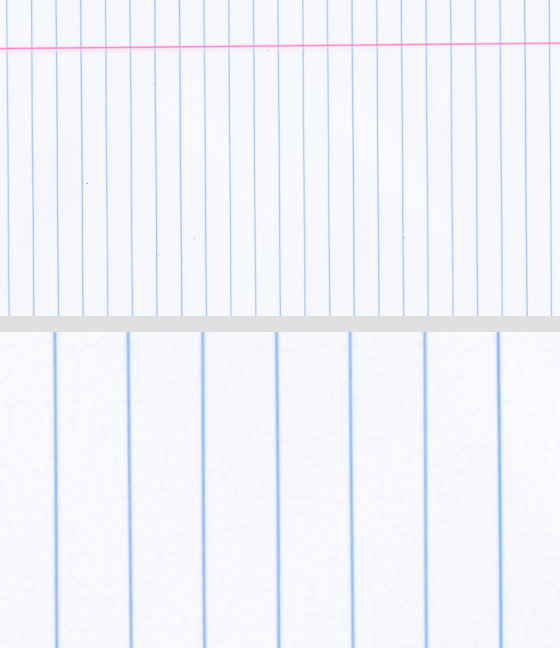
Top: the whole. Bottom: its middle third, enlarged.
A WebGL 2 fragment shader for this pattern:

```glsl
#version 300 es
precision highp float;

uniform vec2 u_resolution;
out vec4 fragColor;

// Lengths are fractions of the canvas height
const float RULE_SPACING = 0.07803;
const float RULE_START = 0.0215;
const float RULE_LEAN = 0.0075;
const float RULE_WIDTH = 0.0018;
const float MARGIN_HEIGHT = 0.8462;
const float MARGIN_SLOPE = 0.0098;
const float MARGIN_WIDTH = 0.0023;
const float BLEED_WIDTH = 0.011;
const float FIBRE_SCALE = 150.0;
const float SPECK_SCALE = 4.5;
const float SPECK_CHANCE = 0.3;
const float SPECK_RADIUS = 0.0022;

const vec3 PAPER = vec3(0.968, 0.972, 0.990);
const vec3 RULE_INK = vec3(0.56, 0.73, 0.96);
const vec3 MARGIN_INK = vec3(0.95, 0.38, 0.70);
const vec3 BLEED_INK = vec3(0.99, 0.86, 0.94);
const vec3 SPECK_INK = vec3(0.50, 0.51, 0.60);

vec2 hash2(vec2 p) {
    vec3 q = fract(p.xyx * vec3(0.1031, 0.1030, 0.0973));
    q += dot(q, q.yzx + 33.33);
    return fract((q.xx + q.yz) * q.zy);
}

// Distance to the nearest jittered cell point
float cellular(vec2 p) {
    vec2 cell = floor(p);
    float nearest = 2.0;
    for (int y = -1; y <= 1; y++) {
        for (int x = -1; x <= 1; x++) {
            vec2 neighbour = cell + vec2(x, y);
            nearest = min(nearest, length(neighbour + hash2(neighbour + 40.0) - p));
        }
    }
    return nearest;
}

// Smooth, domain-warped sines in about -1..1
float layeredSines(vec2 p) {
    float sum = 0.0;
    float amplitude = 0.5;
    for (int i = 0; i < 4; i++) {
        p += 0.6 * sin(p.yx * 1.3 + float(i));
        sum += amplitude * sin(p.x) * cos(p.y);
        p = mat2(1.2, 1.4, -1.4, 1.2) * p + 2.7;
        amplitude *= 0.55;
    }
    return sum;
}

// Soft pen stroke that keeps its ink amount when narrower than a pixel
float stroke(float dist, float width, float pixel) {
    float blurred = sqrt(width * width + 0.36 * pixel * pixel);
    return width / blurred * exp(-dist * dist / (blurred * blurred));
}

// Sparse round flecks, one candidate per cell
float specks(vec2 p, float pixel) {
    vec2 cell = floor(p * SPECK_SCALE);
    vec2 chance = hash2(cell + 17.0);
    vec2 centre = (cell + 0.1 + 0.8 * hash2(cell + 71.0)) / SPECK_SCALE;
    float radius = SPECK_RADIUS * mix(0.4, 1.0, chance.y);
    float dot_ = 1.0 - smoothstep(radius - pixel * 0.5, radius + pixel * 0.5, length(p - centre));
    return dot_ * step(chance.x, SPECK_CHANCE) * mix(0.25, 0.8, chance.y);
}

// Mottled sheet with fine fibres and faint pressed folds
vec3 paper(vec2 p) {
    float mottle = layeredSines(p * vec2(5.0, 4.0) + 1.5);
    float fibre = cellular(p * FIBRE_SCALE) - 0.45;
    vec2 q = p - vec2(1.24, 0.48);
    float along = dot(q, normalize(vec2(0.6, -0.8)));
    float across = dot(q, normalize(vec2(0.8, 0.6)));
    float sheen = exp(-across * across / 0.004 - along * along / 0.05);
    float bend = p.x - 1.39 - 0.16 * (p.y - 0.66) - 0.012 * sin(p.y * 28.0);
    float fold = exp(-bend * bend / 0.0001) * exp(-pow((p.y - 0.66) / 0.10, 2.0));
    float light = 0.008 * mottle - 0.022 * fibre + 0.018 * sheen + 0.012 * fold;
    return PAPER + light * vec3(1.0, 1.0, 0.6);
}

void main() {
    float pixel = 1.0 / u_resolution.y;
    vec2 p = gl_FragCoord.xy * pixel;
    vec3 colour = paper(p);

    // Leaning blue rules, each with its own ink density
    float ruleX = p.x - RULE_START - RULE_LEAN * (1.0 - p.y);
    float index = floor(ruleX / RULE_SPACING + 0.5);
    float ruleDist = ruleX - index * RULE_SPACING + 0.0004 * sin(p.y * 9.0 + index * 2.3);
    float density = 0.88 + 0.14 * hash2(vec2(index + 5.0, 3.0)).x;
    density *= 0.94 + 0.12 * cellular(vec2(index * 7.0, p.y * 90.0));
    float rule = stroke(ruleDist, RULE_WIDTH, pixel) + 0.08 * stroke(ruleDist, RULE_WIDTH * 2.6, pixel);
    colour = mix(colour, RULE_INK, clamp(rule * density, 0.0, 1.0));

    // Tilted pink margin with pale bleed below
    float marginDist = p.y - MARGIN_HEIGHT - MARGIN_SLOPE * p.x;
    float bleedFade = mix(0.65, 0.25, smoothstep(0.0, 1.5, p.x));
    colour = mix(colour, BLEED_INK, bleedFade * stroke(marginDist + 0.005, BLEED_WIDTH, pixel));
    float marginInk = 0.88 + 0.2 * (cellular(vec2(p.x * 80.0, 9.0)) - 0.5);
    colour = mix(colour, MARGIN_INK, marginInk * stroke(marginDist, MARGIN_WIDTH, pixel));

    colour = mix(colour, SPECK_INK, specks(p, pixel));
    fragColor = vec4(clamp(colour, 0.0, 1.0), 1.0);
}
```
